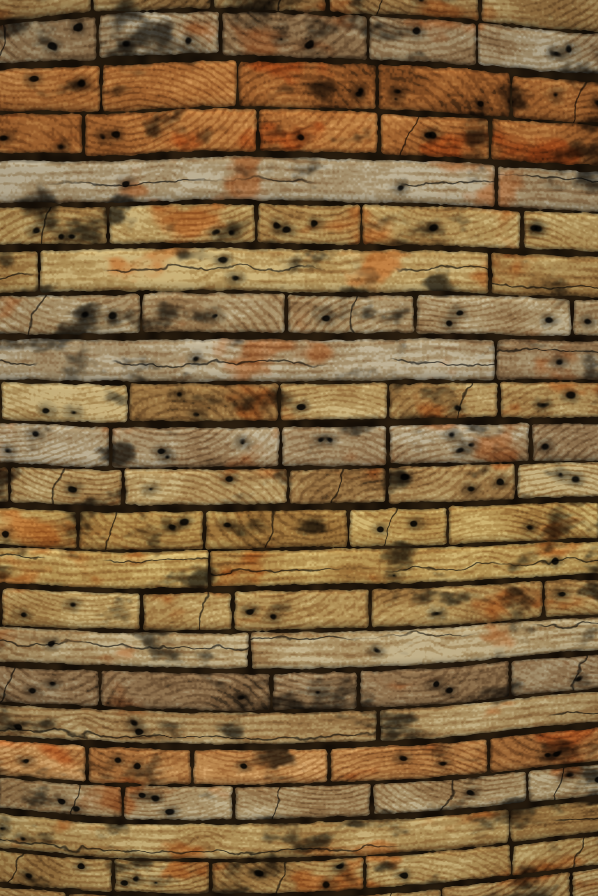
Give the GLSL for this texture, as a WebGL 2 fragment shader.

```glsl
#version 300 es
precision highp float;
// Stacked weathered timber: curved rows of butted plank ends and long boards.
uniform vec2 u_resolution;
out vec4 fragColor;

float hash(vec2 p) {
  vec3 a = fract(vec3(p.xyx) * 0.1031);
  a += dot(a, a.yzx + 33.33);
  return fract((a.x + a.y) * a.z);
}

float noise(vec2 p) {
  vec2 i = floor(p), f = fract(p);
  f = f * f * (3.0 - 2.0 * f);
  return mix(mix(hash(i), hash(i + vec2(1, 0)), f.x),
             mix(hash(i + vec2(0, 1)), hash(i + vec2(1, 1)), f.x), f.y);
}

float fbm(vec2 p) {
  float sum = 0.0, amp = 0.53;
  for (int i = 0; i < 4; i++) {
    sum += amp * noise(p);
    p = mat2(1.6, 1.2, -1.2, 1.6) * p + 7.3;
    amp *= 0.5;
  }
  return sum;
}

// Dark to pale wood, t in 0..1
vec3 woodRamp(float t) {
  vec3 c = mix(vec3(0.27, 0.20, 0.12), vec3(0.44, 0.32, 0.19), smoothstep(0.0, 0.25, t));
  c = mix(c, vec3(0.56, 0.43, 0.27), smoothstep(0.25, 0.5, t));
  c = mix(c, vec3(0.65, 0.55, 0.38), smoothstep(0.5, 0.75, t));
  return mix(c, vec3(0.75, 0.68, 0.53), smoothstep(0.75, 1.0, t));
}

float jointAt(float i, float row) {
  return i + 0.4 * hash(vec2(i + 40.0, row * 3.7));
}

float roundBox(vec2 p, vec2 halfSize, float r) {
  vec2 d = abs(p) - halfSize + r;
  return length(max(d, 0.0)) + min(max(d.x, d.y), 0.0) - r;
}

void main() {
  vec2 uv = gl_FragCoord.xy / u_resolution;
  float px = 20.5 / u_resolution.y;

  // Rows bow down at the top right, up at the bottom right, and thin downward
  float v = 1.0 - uv.y;
  v -= 0.16 * pow(abs(uv.x - 0.38), 2.0) * (0.42 - v);
  vec2 q = vec2(gl_FragCoord.x * px, 0.766 + 17.93 * v + 3.25 * v * v);
  q.y += 0.12 * (noise(q * vec2(0.4, 0.3)) - 0.5);
  float row = floor(q.y);
  float odd = mod(row, 2.0);

  // Long boards alternate with rows of short pieces
  bool isLong = (row > 3.0 && row < 9.0 && odd < 0.5) ||
                (row > 12.0 && row < 18.0 && odd > 0.5) || row == 20.0;
  float pitch = isLong ? 12.0 : 3.05;
  float s = q.x / pitch + 0.9 * hash(vec2(row, 8.1));
  float id = floor(s);
  if (s < jointAt(id, row)) id -= 1.0;
  float left = (s - jointAt(id, row)) * pitch;
  float right = (jointAt(id + 1.0, row) - s) * pitch;
  vec2 board = vec2(id + 20.0, row + 3.0);
  float h1 = hash(board), h2 = hash(board + 31.7), h3 = hash(board + 77.1);

  // Outline with worn edges and a wider dark gap under every second row
  float top = 0.01 + 0.05 * h1;
  float bottom = 1.0 - mix(0.015, 0.06, odd) - 0.06 * h2 * odd;
  float x = 0.5 * (left - right), y = fract(q.y);
  vec2 halfSize = vec2(0.5 * (left + right) - 0.025, 0.5 * (bottom - top));
  float edge = roundBox(vec2(x, y - 0.5 * (top + bottom)), halfSize, 0.08);
  edge += 0.05 * (noise(q * 3.0) - 0.5) + 0.03 * (noise(q * 11.0) - 0.5);

  // Growth rings on cut ends, flowing fibres and knots on long boards
  vec2 g = vec2(x, y) + 0.16 * (vec2(fbm(q * 1.3), fbm(q * 1.3 + 19.0)) - 0.5);
  float grain;
  if (isLong) {
    float knot = exp(-6.0 * dot(g - vec2(h1 * 6.0 - 3.0, 0.5), g - vec2(h1 * 6.0 - 3.0, 0.5)));
    grain = sin(30.0 * g.y + 9.0 * fbm(q * vec2(0.35, 0.8) + h3 * 50.0) + 9.0 * knot);
  } else {
    vec2 pith = vec2((h1 - 0.5) * 2.6, h2 > 0.5 ? 1.15 + h3 : -0.15 - h3);
    grain = sin((34.0 + 18.0 * h3) * length((g - pith) * vec2(0.7, 1.0)));
  }
  float lateWood = pow(0.5 + 0.5 * grain, 2.0);

  // Tone: piece variation, stains, fibres and fine grit
  float stain = fbm(q * vec2(0.8, 1.5) + h2 * 30.0);
  float tone = 0.7 + 0.26 * (h3 - 0.5) - 0.24 * lateWood * (0.4 + noise(q * 0.9 + 5.0));
  tone += 0.75 * (stain - 0.5);
  tone += 0.24 * (noise(q * vec2(2.5, 17.0)) - 0.5) + 0.26 * (noise(q * 19.0) - 0.5);
  tone += isLong ? 0.06 : 0.0;
  tone -= (row == 2.0 || row == 3.0) ? 0.16 : 0.0;
  vec3 color = woodRamp(clamp(tone, 0.0, 1.0));

  // Row tint: orange, grey or yellow timber
  vec3 grey = vec3(0.96, 0.99, 1.07), yellow = vec3(1.03, 1.0, 0.87);
  vec3 tint = mix(grey, yellow, smoothstep(0.25, 0.75, hash(vec2(row, 2.9))));
  if (row == 2.0 || row == 3.0) tint = vec3(1.1, 0.88, 0.67);
  if (row == 18.0) tint = vec3(1.1, 0.94, 0.78);
  if (row == 12.0 || row == 13.0) tint = vec3(1.05, 1.01, 0.82);
  color *= tint;

  // Rust patches and soot blotches
  float rust = smoothstep(0.62, 0.78, fbm(q * vec2(0.7, 1.1) + 61.0));
  color = mix(color, color * vec3(0.95, 0.66, 0.45), 0.8 * rust);
  float soot = smoothstep(0.58, 0.8, fbm(q * vec2(1.1, 1.6) + 13.0));
  color *= 1.0 - 0.65 * soot;

  // Nail holes with bruised halos
  for (float i = 0.0; i < 3.0; i++) {
    vec2 n = vec2(hash(board + i * 5.3), hash(board + i * 9.1 + 2.0));
    vec2 offset = vec2(x, y) - vec2((n.x - 0.5) * 1.6 * halfSize.x, 0.25 + 0.5 * n.y);
    float d = length(offset * vec2(0.8, 1.0)) + 0.09 * (noise(q * 7.0) - 0.5);
    float present = step(0.45, hash(board + i * 3.1 + 8.0));
    color *= 1.0 - present * (0.4 * smoothstep(0.26, 0.02, d) + 0.5 * smoothstep(0.09, 0.03, d));
  }

  // Drying cracks: upright on short ends, lengthwise on long boards
  float wander = 0.35 * (fbm(q * 2.0 + 41.0) - 0.5);
  float crack = isLong ? abs(y - 0.2 - 0.6 * h2 + wander)
                       : abs(x - (h2 - 0.5) * halfSize.x + wander + 0.3 * (y - 0.5));
  float cracked = isLong ? smoothstep(0.5, 0.65, noise(q * vec2(0.6, 0.1))) : step(0.65, h1);
  color *= 1.0 - 0.6 * cracked * smoothstep(0.015 + px, 0.0, crack);

  // Worn light upper lip, shaded lower edge, then the gap itself
  color *= 1.0 + 0.12 * smoothstep(0.22, 0.06, y) - 0.22 * smoothstep(0.7, 1.0, y);
  color *= mix(0.62, 1.0, smoothstep(0.0, 0.1, -edge));
  vec3 gap = mix(vec3(0.07, 0.045, 0.02), vec3(0.17, 0.12, 0.06), noise(q * 4.0));
  color = mix(color, gap, smoothstep(-0.6 * px, 0.6 * px, edge + 0.012));

  // Soft falloff toward the corners
  color *= 1.04 - 0.4 * pow(length(uv - 0.5), 3.0);
  fragColor = vec4(clamp(color, 0.0, 1.0), 1.0);
}
```
